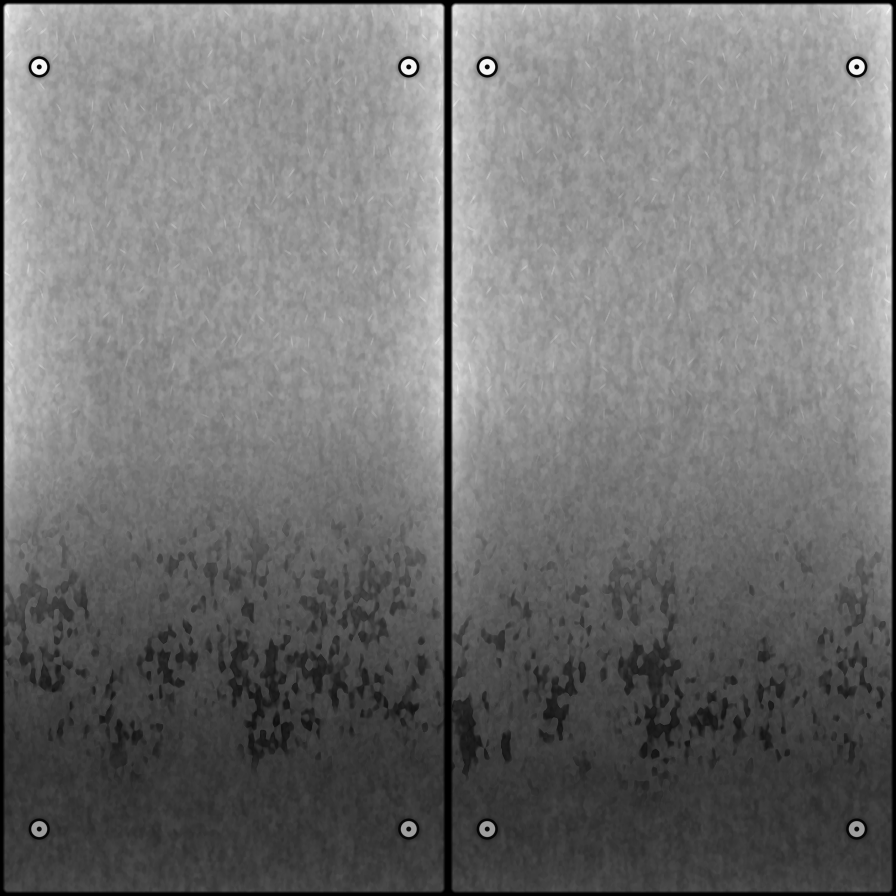
A WebGL 1 fragment shader for this texture:

```glsl
precision highp float;
// Two tall riveted metal plates, bright above and sooty below, split by a
// black seam. Rounded-box distances give plates and edge glow; smoothed
// cellular noise at several scales gives grain, streaks, flakes and pits.

uniform vec2 u_resolution;

#define SEAM 0.0031
#define CORNER 0.006
#define RIVET_POS vec2(0.2062, 0.4253)
#define RIVET_RADIUS 0.0089
#define RIVET_RING 0.0118
#define SOOT_TONE 0.215
#define STEEL_TONE 0.585
#define EDGE_GLOW 0.24
#define EDGE_WIDTH 0.036
#define GRAIN 0.14
#define PIT_DEPTH 0.17

vec2 hash2(vec2 p) {
  vec3 h = fract(p.xyx * vec3(0.1031, 0.1030, 0.0973));
  h += dot(h, h.yzx + 33.33);
  return fract((h.xx + h.yz) * h.zy);
}

// Cellular noise: blended cell tone, centred on zero.
// Higher sharpness gives crisper cell borders.
float cells(vec2 p, float sharpness) {
  vec2 cell = floor(p), f = p - cell;
  float total = 0.0, weight = 0.0001;
  for (int j = -1; j <= 1; j++) {
    for (int i = -1; i <= 1; i++) {
      vec2 o = vec2(float(i), float(j));
      vec2 d = o + hash2(cell + o) - f;
      float w = exp(-sharpness * dot(d, d));
      total += w * hash2(cell + o + 71.7).x;
      weight += w;
    }
  }
  return total / weight - 0.5;
}

// Sparse thin dashes, one at most per cell, at random steep angles.
float scratches(vec2 p) {
  vec2 cell = floor(p);
  vec2 r = hash2(cell + 19.0);
  vec2 d = fract(p) - 0.35 - 0.3 * r;
  float angle = (r.y - 0.5) * 2.2;
  float c = cos(angle), s = sin(angle);
  d = vec2(c * d.x - s * d.y, s * d.x + c * d.y);
  float line = 1.0 - smoothstep(0.02, 0.07, abs(d.x));
  line *= 1.0 - smoothstep(0.08, 0.3, abs(d.y));
  return line * step(0.62, hash2(cell + 5.0).x);
}

float roundBox(vec2 p, vec2 halfSize, float radius) {
  vec2 q = abs(p) - halfSize + radius;
  return length(max(q, 0.0)) + min(max(q.x, q.y), 0.0) - radius;
}

float disc(float dist, float radius, float blur) {
  return 1.0 - smoothstep(radius - blur, radius + blur, dist);
}

void main() {
  vec2 uv = gl_FragCoord.xy / u_resolution;
  float blur = 0.75 / min(u_resolution.x, u_resolution.y);
  float side = step(0.5, uv.x);
  vec2 local = vec2(uv.x - 0.25 - 0.5 * side, uv.y - 0.5);

  // Noise layers, stretched upright
  float clouds = cells(uv * vec2(11.0, 8.0) + 3.0, 4.0);
  float blotch = cells(uv * vec2(38.0, 26.0) + 40.0, 5.0);
  float flakes = cells(uv * vec2(78.0, 58.0) + 11.0, 22.0);
  float streaks = cells(uv * vec2(190.0, 34.0), 4.0);
  float speck = cells(uv * vec2(170.0, 110.0) + 7.0, 6.0);
  float dust = cells(uv * vec2(290.0, 210.0) + 23.0, 6.0);

  // Vertical fade from soot to steel, with a wandering front
  float height = uv.y + 0.02 * side + 0.07 * clouds + 0.03 * blotch;
  float tone = mix(SOOT_TONE, STEEL_TONE, smoothstep(0.13, 0.67, height));
  tone += 0.035 * clouds * smoothstep(0.3, 0.6, uv.y);

  // Glow along plate edges
  float sideGap = 0.25 - abs(local.x);
  float glow = exp(-sideGap / EDGE_WIDTH) * smoothstep(0.12, 0.62, height);
  tone += EDGE_GLOW * glow;
  tone += 0.12 * exp((uv.y - 1.0) / 0.035) + 0.07 * exp(-uv.y / 0.035);

  // Surface wear
  float wear = 0.32 * streaks + 0.5 * speck + 0.4 * dust + 0.2 * flakes;
  tone += GRAIN * wear * mix(0.65, 1.0, smoothstep(0.1, 0.4, uv.y));
  float scratch = scratches(uv * vec2(54.0, 38.0) + 0.3 * blotch);
  tone += 0.075 * scratch * smoothstep(0.3, 0.65, uv.y);

  // Dark pits crowd the soot front
  float band = smoothstep(0.12, 0.22, height) * (1.0 - smoothstep(0.3, 0.58, height));
  float pits = 0.6 * speck + 0.4 * blotch + 0.3 * streaks + 0.35 * clouds;
  tone -= PIT_DEPTH * band * smoothstep(0.04, 0.34, pits);
  tone += 0.05 * band * smoothstep(0.02, 0.3, -pits);

  // Plate outline and seam
  float plate = roundBox(local, vec2(0.25, 0.5) - SEAM, CORNER);
  tone *= 1.0 - smoothstep(-0.0025 - blur, blur, plate);

  // Rivets: soft shadow, black ring, pale head, dark centre
  float r = length(abs(local) - RIVET_POS);
  float head = mix(0.62, 0.97, step(0.5, uv.y));
  tone *= 1.0 - 0.35 * disc(r, 0.013, 0.004);
  tone = mix(tone, 0.02, disc(r, RIVET_RING, blur));
  tone = mix(tone, head, disc(r, RIVET_RADIUS, blur));
  tone = mix(tone, 0.03, disc(r, 0.0027, blur));

  gl_FragColor = vec4(vec3(clamp(tone, 0.0, 1.0)), 1.0);
}
```
